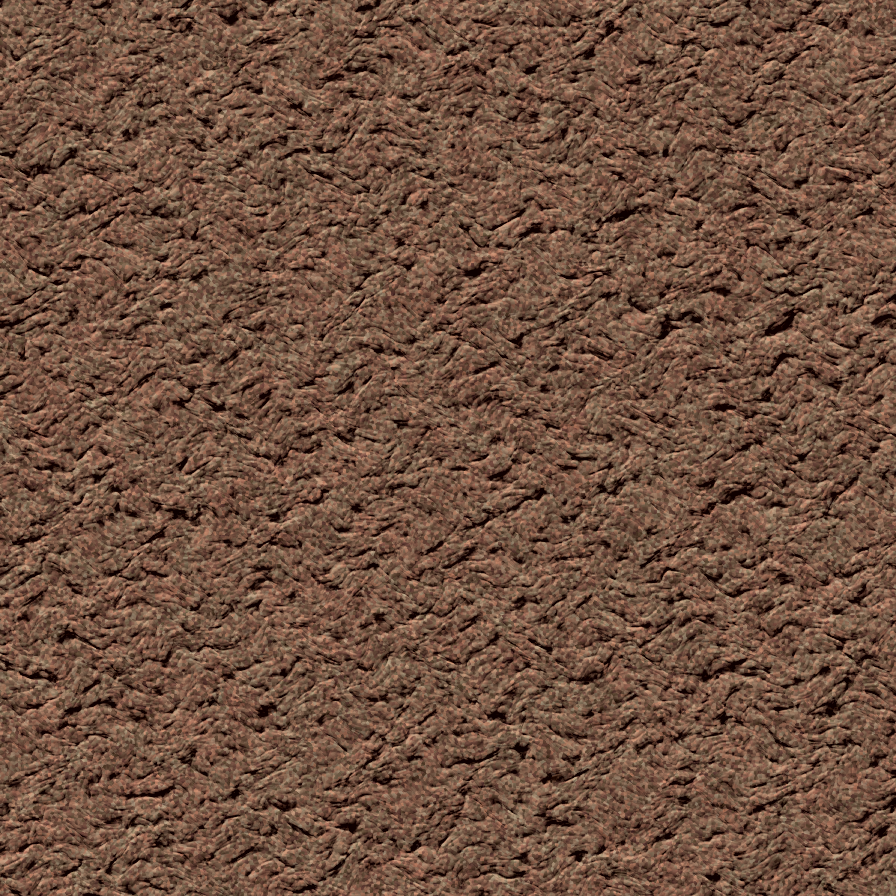
Reproduce this texture procedurally as a WebGL 1 fragment shader.

```glsl
precision highp float;
uniform vec2 u_resolution;

#define CLUMP_FREQ 44.0
#define GRAIN_FREQ 300.0
#define STRETCH vec2(0.85, 1.2)
#define LIGHT_DIR vec2(-0.35, 0.94)
#define LIGHT_SLOPE 0.5
#define RELIEF 0.18
#define SHADOW 0.58
#define GRAIN_TONE 0.55
#define GRAIN_HUE 0.16
#define BASE_TONE 0.63
#define SOIL_DARK vec3(0.12, 0.04, 0.02)
#define SOIL_LIGHT vec3(0.66, 0.51, 0.41)

vec2 hash2(vec2 cell) {
  vec3 q = fract(cell.xyx * vec3(0.1031, 0.1030, 0.0973));
  q += dot(q, q.yzx + 33.33);
  return fract((q.xx + q.yz) * q.zy);
}

// Packed domes of uneven height: the tallest dome wins at each point
float domes(vec2 p) {
  vec2 cell = floor(p), local = fract(p);
  float top = -2.0;
  for (int j = -1; j <= 1; j++) {
    for (int i = -1; i <= 1; i++) {
      vec2 offset = vec2(float(i), float(j));
      vec2 rnd = hash2(cell + offset);
      vec2 d = offset + rnd - local;
      float rise = 0.5 * fract(7.0 * (rnd.x + rnd.y));
      top = max(top, rise - dot(d, d));
    }
  }
  return top;
}

// Blended cell values: x is tone, y is hue, both centred on zero
vec2 grains(vec2 p) {
  vec2 cell = floor(p), local = fract(p);
  vec2 sum = vec2(0.0);
  float total = 0.0001;
  for (int j = -1; j <= 1; j++) {
    for (int i = -1; i <= 1; i++) {
      vec2 offset = vec2(float(i), float(j));
      vec2 d = offset + hash2(cell + offset) - local;
      float weight = exp(-10.0 * dot(d, d));
      sum += weight * (hash2(cell + offset + 57.0) - 0.5);
      total += weight;
    }
  }
  return sum / total;
}

// Layered sines bend the cell outlines into crumbs
vec2 crumble(vec2 p) {
  p += 0.006 * sin(p.yx * vec2(61.0, 53.0) + 2.0 * sin(p * 23.0));
  p += 0.0022 * sin(p.yx * vec2(197.0, 173.0) + 3.0 * sin(p * 71.0));
  return p;
}

// Soil surface: clumps, crumbs and coarse grit
float height(vec2 p) {
  float patches = 0.9 + 0.25 * sin(p.x * 17.0 + 2.0 * sin(p.y * 13.0))
                            * sin(p.y * 29.0 + 2.0 * sin(p.x * 11.0));
  vec2 q = crumble(p) * STRETCH;
  float freq = CLUMP_FREQ;
  float h = 0.65 * patches * domes(q * freq) / freq;
  freq *= 2.03;
  h += 0.72 * domes(q * freq + 19.3) / freq;
  freq *= 2.03;
  h += 0.7 * domes(q * freq + 41.7) / freq;
  return h;
}

void main() {
  vec2 uv = gl_FragCoord.xy / u_resolution.y;
  float ground = height(uv);

  // Light on slopes facing the sun
  float eps = 0.0018;
  float slope = (ground - height(uv + LIGHT_DIR * eps)) / eps;

  // Short cast shadows from higher ground towards the light
  float blocked = 0.0;
  for (int i = 1; i <= 4; i++) {
    float reach = 0.003 * float(i);
    float rise = height(uv + LIGHT_DIR * reach) - ground;
    blocked = max(blocked, rise - LIGHT_SLOPE * reach);
  }
  float shade = smoothstep(0.0, 0.006, blocked);

  // Fine mineral grains and broader tints
  vec2 grain = grains(uv * GRAIN_FREQ);
  vec2 tint = grains(crumble(uv) * CLUMP_FREQ);

  float tone = BASE_TONE + RELIEF * slope - SHADOW * shade;
  tone += GRAIN_TONE * grain.x + 0.12 * tint.x;
  tone = clamp(tone, -0.12, 1.22);

  vec3 color = mix(SOIL_DARK, SOIL_LIGHT, tone);
  float hue = GRAIN_HUE * (grain.y + 0.4 * tint.y) * clamp(tone, 0.2, 1.0);
  color += hue * vec3(0.5, -0.35, -0.2);
  color.b -= 0.1 * grain.x * grain.y;
  gl_FragColor = vec4(clamp(color, 0.0, 1.0), 1.0);
}
```
